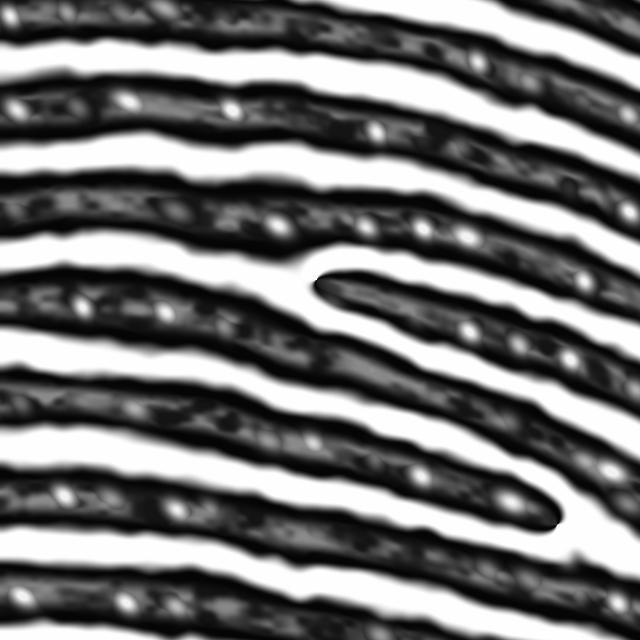
A Shadertoy shader for this pattern:

```glsl
// Curved black friction ridges with pale pores on white, with two ridge endings.

const float TAU = 6.28318;
const float PERIOD = 0.149;   // spacing between ridges

float hash(vec2 p) {
    return fract(sin(dot(p, vec2(127.1, 311.7))) * 43758.5453);
}

float noise(vec2 p) {
    vec2 i = floor(p), f = fract(p);
    f = f * f * (3.0 - 2.0 * f);
    return mix(mix(hash(i), hash(i + vec2(1, 0)), f.x),
               mix(hash(i + vec2(0, 1)), hash(i + vec2(1, 1)), f.x), f.y);
}

// How far the ridges have bent downward at a given x
float bend(float x) {
    return 0.21 * x * x - 0.02 * x;
}

// Angle that winds once around a point, adding or removing one ridge
float winding(vec2 p, vec2 tip) {
    vec2 d = p - tip;
    return atan(d.y, d.x + 1e-5);
}

// Ridge phase: a multiple of TAU on every ridge centre line
float ridgePhase(vec2 p) {
    float phase = TAU * (p.y - bend(p.x) - 0.163) / PERIOD;
    phase += winding(p, vec2(0.495, 0.437)) - winding(p, vec2(0.87, 0.82));
    return phase + 0.9 * (noise(p * 9.0) - 0.5);
}

// Soft spots strung along the centre lines
float pores(vec2 p) {
    vec2 size = vec2(0.078, PERIOD);
    vec2 cell = floor(vec2(p.x, p.y - bend(p.x)) / size);
    float light = 0.0;
    for (int j = -1; j <= 1; j++)
    for (int i = -1; i <= 1; i++) {
        vec2 id = cell + vec2(i, j);
        vec2 c = (id + vec2(0.2 + 0.6 * hash(id), 0.5)) * size;
        c.y += bend(c.x);

        // Slide the spot onto the nearest centre line
        float turns = ridgePhase(c) / TAU;
        c.y -= (turns - round(turns)) * PERIOD;
        c.y += 0.014 * (hash(id + 7.3) - 0.5);

        // Lean the spot along the ridge and vary its size and strength
        vec2 d = p - c;
        d.y -= 0.3 * d.x;
        d.x *= 0.65 + 0.4 * hash(id + 3.1);
        float strength = 0.95 * smoothstep(0.1, 0.85, hash(id + 19.7));
        light = max(light, strength * exp(-dot(d, d) * 3800.0));
    }
    return light;
}

void mainImage(out vec4 fragColor, in vec2 fragCoord) {
    // Canvas units, measured downward from the top edge
    vec2 p = fragCoord / iResolution.y;
    p.y = 1.0 - p.y;

    // Distance across the ridge: 0 on its centre, 1 mid-furrow
    float across = acos(clamp(cos(ridgePhase(p)), -1.0, 1.0)) * 2.0 / TAU;

    // Uneven width and rippled borders
    float border = across + 0.12 * (noise(p * 6.0 + 40.0) - 0.5)
                          + 0.16 * (noise(p * 30.0 + 11.0) - 0.5);
    float furrow = smoothstep(0.5, 0.81, border);

    // Mottled grey core between the black rims
    vec2 along = vec2(p.x, p.y - bend(p.x));
    float mottle = 0.65 * noise(along * vec2(28.0, 42.0))
                 + 0.35 * noise(along * vec2(55.0, 75.0) + 5.0);
    float core = 1.0 - smoothstep(0.14, 0.47, across + 0.2 * (mottle - 0.5));
    float grey = core * (0.06 + 0.46 * smoothstep(0.2, 0.85, mottle));

    // Pores brighten the core, then the white furrows cover the rest
    float ridge = 0.02 + max(grey, pores(p) + 0.25 * grey);
    fragColor = vec4(vec3(mix(min(ridge, 0.95), 0.995, furrow)), 1.0);
}
```
